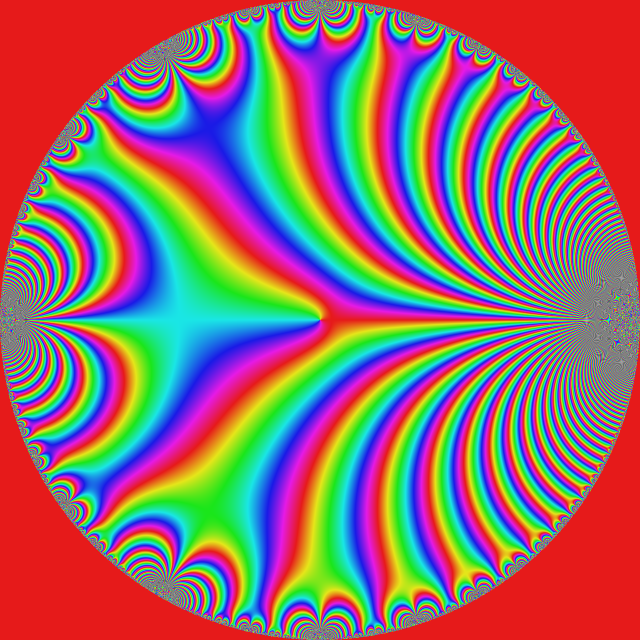
Give the GLSL for this background, as a WebGL 1 fragment shader.

```glsl
precision highp float;
// Phase portrait of the modular discriminant on the unit disk, coloured by hue.

uniform vec2 u_resolution;

const float TAU = 6.2831853;

// Argument of a complex number, in turns
float turns(vec2 z) {
  return atan(z.y, z.x) / TAU;
}

// Phase, in turns, of q * product((1 - q^n)^24)
float discriminantPhase(vec2 q) {
  vec2 tau = vec2(turns(q), -log(max(length(q), 1e-6)) / TAU);
  float phase = 0.0;

  // Move tau to the fundamental domain, collecting the weight 12 factor
  for (int i = 0; i < 24; i++) {
    tau.x -= floor(tau.x + 0.5);
    float norm = dot(tau, tau);
    if (norm >= 0.99999) break;
    phase = fract(phase - 12.0 * turns(tau));
    tau = vec2(-tau.x, tau.y) / norm;
  }

  // The nome is tiny here, so one factor of the product is enough
  float angle = TAU * tau.x;
  vec2 nome = exp(-TAU * tau.y) * vec2(cos(angle), sin(angle));
  return fract(phase + tau.x + 24.0 * turns(vec2(1.0, 0.0) - nome));
}

vec3 hueColor(float hue) {
  vec3 wheel = abs(mod(hue * 6.0 + vec3(0.0, 4.0, 2.0), 6.0) - 3.0) - 1.0;
  return mix(vec3(0.1), vec3(0.9), clamp(wheel, 0.0, 1.0));
}

// Flat red outside the disk
vec3 portrait(vec2 q) {
  if (dot(q, q) >= 0.99999) return hueColor(0.0);
  return hueColor(discriminantPhase(q));
}

void main() {
  float size = min(u_resolution.x, u_resolution.y);
  vec3 color = vec3(0.0);

  // Average a 2 by 2 grid of samples to smooth the edges
  for (int i = 0; i < 2; i++) {
    for (int j = 0; j < 2; j++) {
      vec2 offset = (vec2(float(i), float(j)) - 0.5) * 0.5;
      vec2 point = gl_FragCoord.xy + offset;
      color += portrait((2.0 * point - u_resolution) / size);
    }
  }
  gl_FragColor = vec4(color / 4.0, 1.0);
}
```
